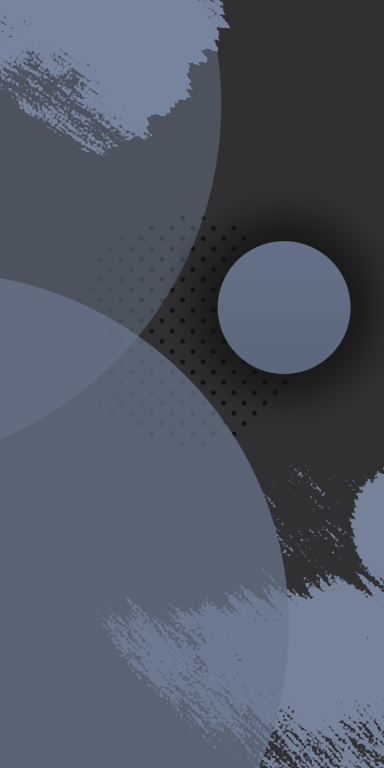
This background is drawn by a WebGL 1 fragment shader. Its source:

```glsl
precision highp float;
uniform vec2 u_resolution;

vec2 gradient(vec2 cell) {
  float angle = 6.2832 * fract(sin(dot(cell, vec2(27.17, 61.73))) * 4375.85);
  return vec2(cos(angle), sin(angle));
}

float gradientNoise(vec2 p) {
  vec2 i = floor(p), f = fract(p);
  vec2 u = f * f * f * (f * (f * 6.0 - 15.0) + 10.0);
  vec2 e = vec2(1.0, 0.0);
  float low = mix(dot(gradient(i), f), dot(gradient(i + e), f - e), u.x);
  float high = mix(dot(gradient(i + e.yx), f - e.yx), dot(gradient(i + 1.0), f - 1.0), u.x);
  return mix(low, high, u.y);
}

// Antialiased coverage of a signed distance
float fill(float d) {
  float edge = 0.75 / u_resolution.x;
  return 1.0 - smoothstep(-edge, edge, d);
}

// Position along and across a stroke
vec2 strokeSpace(vec2 p, vec2 dir) {
  return vec2(dot(p, dir), dot(p, vec2(dir.y, -dir.x)));
}

// Dry bristle texture that thins out as density falls
float bristles(vec2 st, float density) {
  float grain = 0.5 + 0.45 * gradientNoise(st * vec2(16.0, 105.0))
    + 0.4 * gradientNoise(st * 125.0)
    + 0.35 * gradientNoise(st * vec2(6.0, 15.0));
  return smoothstep(-0.12, 0.12, density - grain);
}

float lowerBrush(vec2 p) {
  vec2 st = strokeSpace(p, vec2(0.68, -0.73));
  float ragged = 0.06 * gradientNoise(vec2(st.y * 45.0, 3.5))
    + 0.05 * gradientNoise(vec2(st.y * 13.0, 8.5));
  float top = 0.44 + 0.1 * (p.x - 0.25) + ragged;
  float body = 1.0 - smoothstep(top - 0.09, top + 0.05, p.y);
  body *= smoothstep(-0.02, 0.14, p.x + 0.93 * p.y - 0.52 + ragged * 0.5);
  float strength = mix(0.62, 0.98, smoothstep(0.4, 0.85, p.x));
  strength -= 0.4 * (1.0 - smoothstep(0.04, 0.24, p.y));
  // Solid dab at the right edge and loose specks above the stroke
  float dab = 1.0 - smoothstep(0.8, 1.2, length((p - vec2(1.03, 0.63)) / vec2(0.12, 0.16)) + ragged);
  float specks = smoothstep(0.6, 0.7, p.x) * (1.0 - smoothstep(0.74, 0.86, p.y));
  float density = max(mix(-0.3, strength, body), mix(-0.3, 1.0, dab));
  return bristles(st, max(density, mix(-0.3, 0.2, specks)));
}

float upperBrush(vec2 p) {
  vec2 st = strokeSpace(p - vec2(0.0, 2.0), vec2(0.81, -0.58));
  float ragged = 0.05 * gradientNoise(vec2(st.y * 22.0, 1.5))
    + 0.025 * gradientNoise(vec2(st.y * 80.0, 5.5));
  float end = 0.53 - (st.y > 0.0 ? 3.2 : 0.4) * st.y * st.y + ragged;
  float mask = smoothstep(-0.01, 0.02, end - st.x) * (1.0 - smoothstep(0.18, 0.22, st.y));
  float density = 1.1 - 0.68 * smoothstep(-0.06, 0.14, st.y)
    - 0.4 * (1.0 - smoothstep(-0.33, -0.23, st.y));
  return bristles(st, mix(-0.3, density, mask));
}

// Staggered dots inside a round patch
float dots(vec2 p) {
  float pitch = 0.0535;
  vec2 anchor = vec2(0.422, 1.432);
  vec2 q = (p - anchor) / pitch;
  vec2 id = floor(vec2(q.x + q.y, q.x - q.y) + 0.5);
  vec2 center = anchor + pitch * 0.5 * vec2(id.x + id.y, id.x - id.y);
  float patchMask = step(length(center - vec2(0.493, 1.138)), 0.302);
  return fill(length(p - center) - 0.0063) * patchMask * smoothstep(0.1, 0.5, center.x);
}

void main() {
  vec2 p = gl_FragCoord.xy / u_resolution.x;
  vec3 paint = vec3(0.475, 0.525, 0.625);
  vec3 slate = vec3(0.41, 0.46, 0.55);
  vec3 color = vec3(0.19, 0.19, 0.197);

  // Dots and lower brush lie under the translucent discs
  color = mix(color, vec3(0.07), dots(p));
  color = mix(color, paint, 0.95 * lowerBrush(p));
  color = mix(color, slate, 0.49 * fill(length(p - vec2(-0.372, 1.727)) - 0.948));

  // Small disc with a soft shadow
  float disc = length(p - vec2(0.74, 1.199)) - 0.173;
  float shadow = 1.0 - smoothstep(-0.03, 0.16, disc);
  color = mix(color, vec3(0.06), 0.72 * shadow);
  vec3 discColor = mix(vec3(0.36, 0.405, 0.48), vec3(0.39, 0.44, 0.53), smoothstep(1.03, 1.37, p.y));
  color = mix(color, discColor, fill(disc));

  color = mix(color, slate, 0.73 * fill(length(p - vec2(-0.167, 0.372)) - 0.919));
  color = mix(color, paint, 0.96 * upperBrush(p));
  gl_FragColor = vec4(color, 1.0);
}
```
